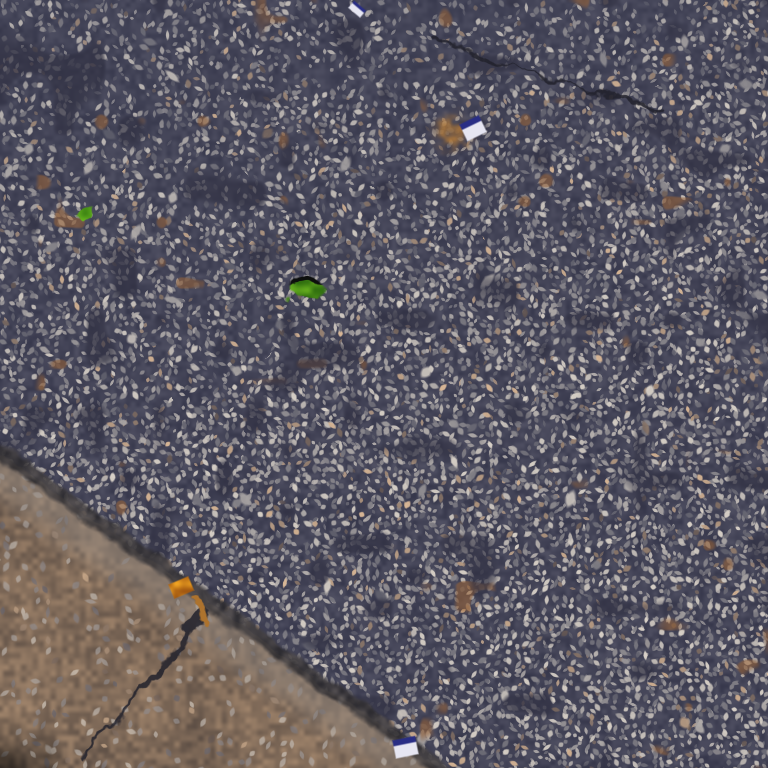
Write a WebGL 2 fragment shader that draws this texture.

```glsl
#version 300 es
precision highp float;
// Weathered asphalt meeting a tan concrete kerb along a dark diagonal joint.
// Jittered cells of soft, rotated stone chips cover noise-shaded ground;
// cracks, leaves and paper scraps are distance shapes laid on top.
uniform vec2 u_resolution;
out vec4 fragColor;

vec2 hash2(vec2 p) {
  vec3 q = fract(p.xyx * vec3(0.1031, 0.1030, 0.0973));
  q += dot(q, q.yzx + 33.33);
  return fract((q.xx + q.yz) * q.zy);
}

float noise(vec2 p) {
  vec2 i = floor(p), f = fract(p);
  f = f * f * (3.0 - 2.0 * f);
  return mix(mix(hash2(i).x, hash2(i + vec2(1, 0)).x, f.x),
             mix(hash2(i + vec2(0, 1)).x, hash2(i + 1.0).x, f.x), f.y);
}

float fbm(vec2 p) {
  float sum = 0.0, amp = 0.5;
  for (int i = 0; i < 4; i++) {
    sum += amp * noise(p);
    p = p * 2.03 + 17.0;
    amp *= 0.5;
  }
  return sum / 0.9375;
}

vec2 rotate(vec2 p, float a) {
  return mat2(cos(a), -sin(a), sin(a), cos(a)) * p;
}

float segment(vec2 p, vec2 a, vec2 b) {
  vec2 d = b - a;
  return length(p - a - d * clamp(dot(p - a, d) / dot(d, d), 0.0, 1.0));
}

float box(vec2 p, vec2 size) {
  vec2 d = abs(p) - size;
  return length(max(d, 0.0)) + min(max(d.x, d.y), 0.0);
}

// Coverage of a shape whose distance is d, with a soft rim
float cover(float d) {
  float rim = max(0.0015, 0.7 / u_resolution.y);
  return 1.0 - smoothstep(-rim, rim, d);
}

// One layer of elongated chips; keep is the share of filled cells
vec3 chips(vec3 ground, vec2 p, float keep, float seed) {
  vec2 cell = floor(p);
  for (int j = -1; j <= 1; j++)
    for (int i = -1; i <= 1; i++) {
      vec2 id = cell + vec2(i, j);
      vec2 h = hash2(id + seed), k = hash2(id + seed + 71.0), m = hash2(id + seed + 133.0);
      if (m.x > keep) continue;
      vec2 q = rotate(p - id - 0.5 - 0.7 * (h - 0.5), 1.75 + 2.5 * (k.x - 0.5));
      vec2 radii = vec2(mix(0.32, 0.6, m.y), mix(0.18, 0.32, h.y));
      q /= radii;
      float d = mix(length(q), abs(q.x) + 0.6 * abs(q.y), 0.35);
      vec3 stone = mix(vec3(0.37, 0.37, 0.42), vec3(0.86, 0.83, 0.79), k.y);
      if (fract(h.x * 37.0) < 0.1) stone *= vec3(1.02, 0.89, 0.76);
      ground = mix(ground, stone, 0.95 * (1.0 - smoothstep(0.55, 1.2, d)));
    }
  return ground;
}

// White scrap with a blue band along one edge
vec3 scrap(vec3 col, vec2 p, float angle, vec2 size) {
  p = rotate(p, angle);
  vec3 paper = mix(vec3(0.9, 0.9, 0.95), vec3(0.16, 0.18, 0.52), cover(size.y * 0.35 - p.y));
  return mix(col, paper, cover(box(p, size)));
}

vec3 asphalt(vec2 uv) {
  float worn = smoothstep(1.5, 0.5, uv.y + 0.25 * (1.0 - uv.x) + 0.5 * (fbm(uv * 7.0) - 0.5));
  float shade = 0.65 * noise(uv * 150.0) + 0.35 * fbm(uv * 25.0);
  vec3 col = mix(vec3(0.17, 0.175, 0.255), vec3(0.345, 0.345, 0.415), shade);
  col = chips(col, uv * 112.0, mix(0.3, 0.6, worn), 11.0);
  col = mix(col, vec3(0.28, 0.28, 0.355), 0.25);
  col = chips(col, uv * 84.0, mix(0.35, 0.78, worn), 47.0);
  col = chips(col, uv * 48.0, 0.035, 205.0);
  col = mix(col, vec3(0.27, 0.28, 0.36), 0.25 * (1.0 - worn));
  // Rusty stains and tar spots
  float stain = smoothstep(0.8, 0.9, noise(uv * 38.0 + 9.0)) * smoothstep(0.62, 0.75, noise(uv * 13.0));
  col = mix(col, vec3(0.58, 0.38, 0.22), 0.6 * stain);
  return mix(col, vec3(0.19, 0.19, 0.26), 0.65 * smoothstep(0.76, 0.9, noise(uv * 24.0 + 50.0)));
}

vec3 concrete(vec2 uv, float depth) {
  float shade = 0.5 * fbm(uv * 16.0) + 0.5 * noise(uv * 130.0);
  vec3 col = mix(vec3(0.33, 0.28, 0.25), vec3(0.68, 0.56, 0.45), shade);
  col = mix(col, chips(col, uv * 75.0, 0.38, 310.0), 0.65);
  col = mix(col, vec3(0.56, 0.53, 0.51), 0.45 * smoothstep(0.07, 0.02, depth));
  return col * mix(0.5, 1.0, smoothstep(0.02, 0.12, length(uv) + 0.05 * noise(uv * 30.0)));
}

void main() {
  vec2 uv = gl_FragCoord.xy / u_resolution;
  vec2 wobble = vec2(fbm(uv * 38.0), fbm(uv * 38.0 + 80.0)) - 0.5;
  vec2 w = uv + 0.025 * wobble;

  // Two surfaces and the joint between them
  float side = (uv.y - 0.41 + 0.72 * uv.x) / 1.232 + 0.012 * wobble.x;
  vec3 col = mix(asphalt(uv), concrete(uv, -side), cover(side));
  vec3 joint = mix(vec3(0.16, 0.155, 0.17), vec3(0.33, 0.31, 0.31), noise(uv * 110.0));
  col = mix(col, joint, 0.9 * (1.0 - smoothstep(0.006, 0.014, abs(side - 0.002))));

  // Cracks
  float crack = min(segment(w, vec2(0.26, 0.19), vec2(0.19, 0.108)) - 0.004,
                    segment(w, vec2(0.19, 0.108), vec2(0.1, 0.01)) - 0.002);
  crack = min(crack, segment(w, vec2(0.245, 0.183), vec2(0.265, 0.195)) - 0.009);
  crack = min(crack, segment(w, vec2(0.56, 0.948), vec2(0.86, 0.855)) - 0.004 * noise(uv * 24.0));
  col = mix(col, vec3(0.13, 0.13, 0.17), 0.85 * cover(crack));

  // Leaves, the larger one with a dark upper rim
  vec2 leaf = rotate(w - vec2(0.399, 0.623), 0.1);
  float blade = (length(leaf / vec2(0.025, 0.014)) - 1.0) * 0.014;
  vec3 green = mix(vec3(0.16, 0.4, 0.05), vec3(0.4, 0.68, 0.12), noise(uv * 90.0));
  col = mix(col, mix(green, vec3(0.05, 0.06, 0.05), cover(0.005 - leaf.y)), cover(blade));
  col = mix(col, green * 1.1, cover(length((w - vec2(0.113, 0.721)) * vec2(0.85, 1.1)) - 0.01));

  // Litter
  float rust = smoothstep(0.035, 0.005, length(w - vec2(0.588, 0.825))) * noise(uv * 120.0);
  col = mix(col, vec3(0.74, 0.5, 0.22), rust);
  col = scrap(col, uv - vec2(0.616, 0.833), 0.45, vec2(0.014, 0.012));
  col = scrap(col, uv - vec2(0.528, 0.027), 0.2, vec2(0.015, 0.012));
  col = scrap(col, uv - vec2(0.465, 0.988), -0.7, vec2(0.01, 0.006));
  col = mix(col, vec3(0.68, 0.45, 0.18), cover(segment(w, vec2(0.25, 0.225), vec2(0.272, 0.187)) - 0.004));
  vec3 amber = mix(vec3(0.62, 0.33, 0.06), vec3(0.96, 0.66, 0.14), noise(uv * 100.0));
  col = mix(col, amber, cover(box(rotate(uv - vec2(0.236, 0.235), 0.4), vec2(0.014, 0.01))));

  fragColor = vec4(col, 1.0);
}
```
